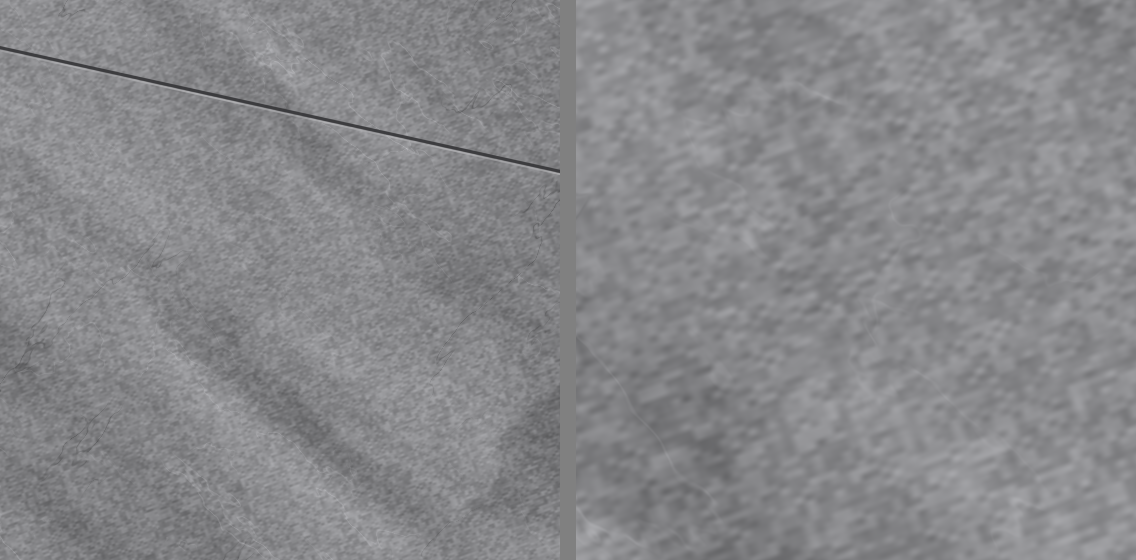
Left: the whole. Right: its middle third, enlarged.
This texture is drawn by a WebGL 2 fragment shader. Its source:

```glsl
#version 300 es
precision highp float;
// Grey slate tile with slanting dark bands, fine grain, thin veins and one narrow joint.
uniform vec2 u_resolution;
out vec4 fragColor;

const vec2 ALONG = vec2(0.75, -0.66);   // direction of the stone layers
const vec2 ACROSS = vec2(0.66, 0.75);
const vec3 STONE_TINT = vec3(0.994, 0.996, 1.016);

float hash(vec2 cell) {
    uvec2 q = uvec2(ivec2(cell)) * uvec2(1597334673u, 3812015801u);
    uint h = (q.x ^ q.y) * 1597334673u;
    h = (h ^ (h >> 15)) * 2246822519u;
    return float((h ^ (h >> 13)) >> 8) / 16777216.0;
}

float noise(vec2 p) {
    vec2 cell = floor(p);
    vec2 f = fract(p);
    f = f * f * (3.0 - 2.0 * f);
    float low = mix(hash(cell), hash(cell + vec2(1, 0)), f.x);
    float high = mix(hash(cell + vec2(0, 1)), hash(cell + vec2(1, 1)), f.x);
    return mix(low, high, f.y);
}

float fbm(vec2 p) {
    float sum = 0.0;
    float weight = 0.5;
    for (int i = 0; i < 5; i++) {
        sum += weight * noise(p);
        p = mat2(1.6, 1.2, -1.2, 1.6) * p + 7.3;
        weight *= 0.5;
    }
    return sum / 0.96875;
}

// Soft band around a centre line, 1 in the middle
float band(float offset, float halfWidth, float blur) {
    return 1.0 - smoothstep(halfWidth - blur, halfWidth + blur, abs(offset));
}

// Broken thin lines on the middle level of a noise field
float veins(vec2 p, float thickness, float coverage) {
    float line = 1.0 - smoothstep(0.0, thickness, abs(fbm(p) - 0.5));
    float patches = smoothstep(coverage, coverage + 0.2, noise(p * 0.7 + 31.0));
    return line * patches;
}

// Large light and dark layers; s holds the position along and across them
float layers(vec2 s) {
    float wobble = fbm(s * vec2(5.0, 9.0) + 3.0) - 0.5;
    float ragged = s.y + 0.13 * wobble;
    float patches = smoothstep(0.28, 0.62, noise(s * vec2(6.5, 3.0) + 11.0));
    float tone = 0.552;
    tone -= 0.068 * band(ragged - 0.553, 0.034, 0.020) * mix(0.5, 1.0, patches);
    tone -= 0.095 * band(ragged - 0.925, 0.028, 0.030)
          * mix(0.35, 1.0, band(s.x + 0.04, 0.09, 0.10));
    tone -= 0.045 * band(ragged - 0.96, 0.07, 0.06) * smoothstep(0.0, 0.3, s.x);
    tone -= 0.060 * (1.0 - smoothstep(0.28, 0.42, ragged));
    tone -= 0.045 * smoothstep(1.0, 1.2, ragged);
    return tone + 0.13 * (fbm(s * vec2(4.0, 15.0) + 19.0) - 0.5);
}

// Fine grain, slightly longer than high
float grain(vec2 p) {
    vec2 q = mat2(0.94, -0.34, 0.34, 0.94) * p;
    float fine = noise(q * vec2(165.0, 250.0)) - 0.5;
    float medium = noise(q * vec2(85.0, 120.0) + 41.0) - 0.5;
    return 0.115 * fine + 0.065 * medium;
}

void main() {
    vec2 uv = gl_FragCoord.xy / u_resolution;
    float pixel = 1.0 / min(u_resolution.x, u_resolution.y);
    vec2 s = vec2(dot(uv, ALONG), dot(uv, ACROSS));

    float tone = layers(s);

    // Darker broken corner at the lower right
    float corner = uv.x - 0.72 * uv.y + 0.10 * (fbm(uv * 9.0) - 0.5);
    tone -= 0.085 * smoothstep(0.755, 0.79, corner) * smoothstep(0.02, 0.12, uv.y)
          * (1.0 - smoothstep(0.28, 0.36, uv.y));

    // Pale veins and short dark cracks
    float edges = mix(0.45, 1.0, smoothstep(0.10, 0.32, abs(s.y - 0.72)));
    tone += 0.060 * edges * veins(s * vec2(7.0, 17.0), 0.022, 0.45);
    tone += 0.045 * edges * veins(uv * 13.0 + 5.0, 0.020, 0.55);
    tone -= 0.075 * veins(s.yx * vec2(5.0, 13.0) + 23.0, 0.012, 0.68);

    tone += grain(uv);
    vec3 color = tone * STONE_TINT;

    // Joint between the tiles, with a lit lower edge
    float joint = (uv.y - 0.915 + 0.221 * uv.x) / length(vec2(1.0, 0.221));
    float glint = band(joint + 0.0050, 0.0016, max(0.0012, pixel * 0.7));
    float gap = band(joint, 0.0028, max(0.0010, pixel * 0.7));
    float wear = 0.35 + 0.5 * noise(vec2(uv.x * 24.0, 2.0));
    color = mix(color, vec3(0.71, 0.71, 0.72), glint * wear);
    color = mix(color, vec3(0.21, 0.21, 0.22), gap * 0.92);

    fragColor = vec4(color, 1.0);
}
```
